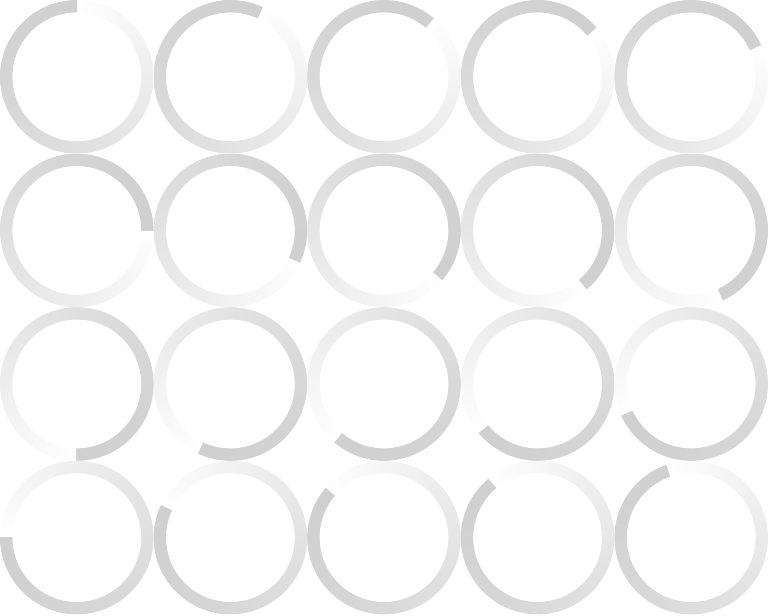
Write a WebGL 1 fragment shader that draws this pattern.

```glsl
precision highp float;

// A grid of 5 by 4 touching grey rings on white, each shaded by a sweep
// that fades counterclockwise from a hard dark end to white. The end turns
// clockwise cell by cell, a quarter turn per row, unevenly within the row.

uniform vec2 u_resolution;

const float TAU = 6.2831853;

// Clockwise position of the dark end, in turns from the top
float sweepEnd(vec2 cell) {
  float uneven = 0.0195 * sin(TAU * cell.x / 5.0);
  float lastLead = 0.015 * step(18.5, cell.y * 5.0 + cell.x);
  return cell.y * 0.25 + cell.x * 0.05 + uneven + lastLead;
}

// Coverage of the band between the inner and outer radius
float ringMask(float radius, float pixel) {
  float distanceToBand = abs(radius - 0.4595) - 0.0405;
  return 1.0 - smoothstep(-0.5 * pixel, 0.5 * pixel, distanceToBand);
}

void main() {
  // Cell units, with rows counted down from the top
  float pixel = 5.0 / u_resolution.x;
  vec2 grid = vec2(gl_FragCoord.x, u_resolution.y - gl_FragCoord.y) * pixel;
  vec2 cell = min(floor(grid), vec2(4.0, 3.0));
  vec2 p = grid - cell - 0.5;
  float radius = length(p);

  // Sweep runs from 0 at the dark end to 1 after a full turn
  float turn = atan(p.x, -p.y) / TAU;
  float sweep = fract(sweepEnd(cell) - turn);
  float darkness = 1.0 - pow(sweep, 1.6);

  // Smooth the hard end over one pixel of arc
  float arcPixel = pixel / (TAU * max(radius, 0.1));
  darkness = max(darkness, smoothstep(1.0 - arcPixel, 1.0, sweep));

  float grey = 1.0 - 0.185 * darkness * ringMask(radius, pixel);
  gl_FragColor = vec4(vec3(grey), 1.0);
}
```
